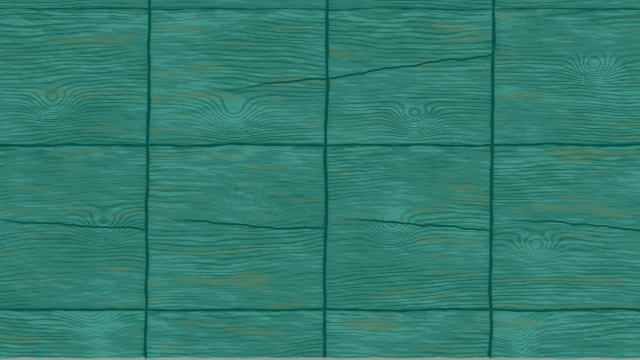
This texture is drawn by a Shadertoy shader. Its source:

```glsl
const vec3 LIGHT_PAINT = vec3(0.26, 0.58, 0.53);
const vec3 BASE_PAINT = vec3(0.19, 0.49, 0.44);
const vec3 DARK_PAINT = vec3(0.13, 0.42, 0.36);
const vec3 DEEP_GAP = vec3(0.03, 0.32, 0.28);
const vec3 BARE_WOOD = vec3(0.34, 0.49, 0.36);
const vec3 PALE_EDGE = vec3(0.62, 0.66, 0.60);
const float TAU = 6.2832;

float hash(vec2 p) {
    vec3 q = fract(p.xyx * 0.1031);
    q += dot(q, q.yzx + 33.33);
    return fract((q.x + q.y) * q.z);
}

float cornerGradient(vec2 cell, vec2 offset) {
    float angle = TAU * hash(cell);
    return dot(vec2(cos(angle), sin(angle)), offset);
}

float gradientNoise(vec2 p) {
    vec2 i = floor(p), f = p - i;
    vec2 u = f * f * f * (f * (f * 6.0 - 15.0) + 10.0);
    vec2 e = vec2(0.0, 1.0);
    float low = mix(cornerGradient(i, f), cornerGradient(i + e.yx, f - e.yx), u.x);
    float high = mix(cornerGradient(i + e, f - e), cornerGradient(i + e.yy, f - e.yy), u.x);
    return 1.5 * mix(low, high, u.y);
}

float fbm(vec2 p) {
    float sum = 0.0, amplitude = 0.6;
    for (int i = 0; i < 4; i++) {
        sum += amplitude * gradientNoise(p);
        p = p * 2.03 + 17.3;
        amplitude *= 0.55;
    }
    return sum;
}

float stroke(float d, float halfWidth, float aa) {
    return 1.0 - smoothstep(halfWidth - aa, halfWidth + aa, abs(d));
}

// Board joints, in units of canvas height
float jointX(float i) { return 0.41 + 0.478 * i + 0.017 * sin(0.25 * TAU * i); }
float jointY(float i) { return 0.139 + 0.458 * i - 0.04 * i * (i - 1.0); }

// A split that opens from a to b
float crack(vec2 p, vec2 a, vec2 b, float halfWidth, float aa) {
    float t = (p.x - a.x) / (b.x - a.x);
    float d = p.y - mix(a.y, b.y, t) + 0.012 * fbm(vec2(p.x * 7.0, a.y * 30.0));
    float opening = smoothstep(0.0, 0.35, t) * step(t, 1.0);
    return opening * stroke(d, halfWidth, aa);
}

float knot(vec2 p, vec2 centre, float radius) {
    vec2 d = (p - centre) * vec2(0.75, 1.0) / radius;
    return exp(-dot(d, d));
}

// Sum of the knots in the upper and middle rows
float knots(vec2 p) {
    float sum = 0.0;
    for (float i = 0.0; i < 4.0; i++) {
        float size = 0.035 + 0.02 * hash(vec2(i, 5.0));
        sum += knot(p, vec2(0.29 + 0.4 * i, 0.37 + 0.06 * sin(1.6 * i)), size);
        sum += knot(p, vec2(0.15 + 0.5 * i, 0.71 + 0.04 * i * sin(1.6 * i + 2.6)), size);
    }
    return sum;
}

// Dark growth lines, bent round the knots
float grain(vec2 p, float bend, vec2 seed) {
    float level = p.y + 0.06 * bend + 0.035 * gradientNoise(p * vec2(1.6, 4.0) + seed)
        + 0.007 * gradientNoise(p * vec2(6.0, 16.0) + seed);
    float ridge = sin(TAU * level / 0.0118 + 1.8 * gradientNoise(p * vec2(9.0, 45.0)));
    float depth = smoothstep(-0.4, 0.35, gradientNoise(p * vec2(2.5, 9.0) + seed));
    return smoothstep(0.0, 0.95, ridge) * mix(0.3, 1.0, depth);
}

void mainImage(out vec4 fragColor, in vec2 fragCoord) {
    vec2 p = fragCoord / iResolution.y;
    float aa = 0.8 / iResolution.y;
    vec2 board = vec2(0.0);
    float gap = 0.0, shade = 0.0, worn = 0.0;

    // Upright and level joints, with the board index
    for (float i = 0.0; i < 3.0; i++) {
        float dx = p.x - jointX(i) - 0.01 * (p.y - 0.5) + 0.006 * fbm(vec2(p.y * 6.0, i * 9.0));
        float dy = p.y - jointY(i) + 0.007 * fbm(vec2(p.x * 5.0, i * 7.0 + 3.0));
        float ragged = 0.0015 * gradientNoise(p * 28.0 + i);
        gap = max(gap, stroke(dx, 0.0042 + ragged, aa));
        gap = max(gap, stroke(dy, (i > 1.5 ? 0.0014 : 0.0032) + ragged, aa));
        shade = max(shade, exp(-min(abs(dx), abs(dy)) / 0.006));
        worn = max(worn, step(dy, 0.0) * exp(dy / 0.035));
        board += step(0.0, vec2(dx, dy));
    }
    vec2 seed = 13.7 * board;

    // Splits inside the boards
    for (float i = 0.0; i < 4.0; i++) {
        float halfWidth = 0.0012 + 0.0016 * hash(vec2(i, 2.0));
        gap = max(gap, crack(p, vec2(jointX(i - 1.0), 0.395), vec2(jointX(i), 0.362), halfWidth, aa));
    }
    gap = max(gap, crack(p, vec2(0.55, 0.74), vec2(jointX(2.0), 0.847), 0.0026, aa));

    // Flared branch scars in the lowest row
    float scar = 0.0;
    for (float i = 0.0; i < 2.0; i++) {
        vec2 d = p - vec2(0.29 + 1.165 * i, 0.0);
        float spread = 0.02 + 0.35 * max(d.y, 0.0);
        scar += exp(-pow((d.x + 0.25 * d.y) / spread, 2.0)) * step(p.y, jointY(0.0));
    }

    // Grain, peeling flakes and broad stains
    float bend = knots(p);
    float lines = grain(p, bend + 0.7 * scar, seed);
    vec2 flakeUv = p * vec2(11.0, 42.0) + seed;
    float flake = fbm(flakeUv);
    float relief = flake - fbm(flakeUv + vec2(0.05, 0.2));
    float stain = fbm(p * vec2(2.2, 7.0) + seed + 4.0);
    float tone = 0.62 + 0.3 * stain + 0.22 * flake + 0.35 * relief - 0.5 * lines
        + 0.25 * min(bend + scar, 1.0) + 0.3 * worn * smoothstep(-0.1, 0.2, flake)
        + 0.12 * (hash(board + 2.0) - 0.5);

    // Paint, bare streaks and dark gaps
    vec3 colour = mix(DARK_PAINT, BASE_PAINT, smoothstep(0.05, 0.5, tone));
    colour = mix(colour, LIGHT_PAINT, smoothstep(0.5, 0.95, tone));
    float bare = smoothstep(0.15, 0.5, fbm(p * vec2(4.0, 26.0) + seed + 31.0));
    colour = mix(colour, BARE_WOOD, 0.6 * bare * (1.0 - 0.6 * lines));
    colour = mix(colour, DEEP_GAP, 0.4 * shade);
    colour = mix(colour, DEEP_GAP, gap);
    float edge = 1.0 - smoothstep(0.004, 0.004 + 2.0 * aa, p.y + 0.005 * flake);
    fragColor = vec4(mix(colour, PALE_EDGE, 0.8 * edge), 1.0);
}
```
